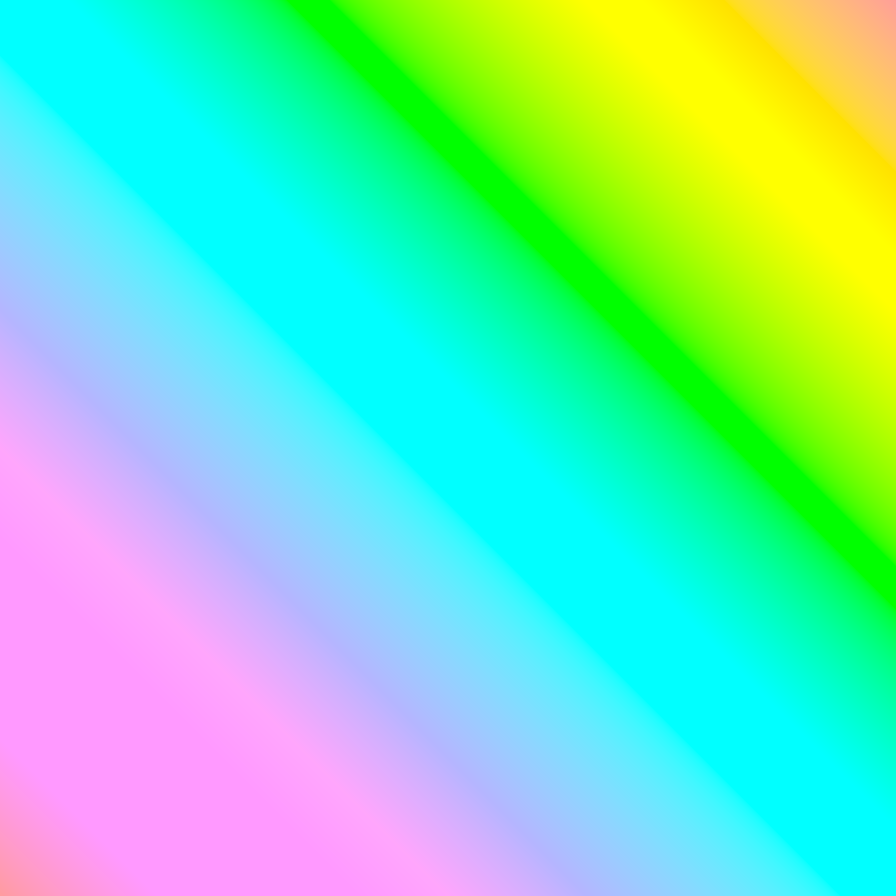
This background is drawn by a Shadertoy shader. Its source:

```glsl
// A diagonal rainbow sweep, from salmon and pink at the lower left through
// lavender, cyan, green and yellow to peach at the upper right. Flat bands are
// joined by ramps blended in linear light, which keeps the transitions bright.

// Values to tune: display gamma, and the flat bands (start, end) on the diagonal
#define GAMMA 2.0
#define PINK_BAND vec2(0.088, 0.200)
#define ROSE_LINE 0.250
#define LAVENDER_LINE 0.327
#define CYAN_BAND vec2(0.469, 0.538)
#define GREEN_BAND vec2(0.660, 0.684)
#define YELLOW_BAND vec2(0.826, 0.858)
#define GOLD_LINE 0.904

const vec3 SALMON   = vec3(1.00, 0.61, 0.62);
const vec3 PINK     = vec3(1.00, 0.60, 1.00);
const vec3 ROSE     = vec3(1.00, 0.65, 0.99);
const vec3 LAVENDER = vec3(0.71, 0.71, 1.00);
const vec3 CYAN     = vec3(0.00, 1.00, 1.00);
const vec3 GREEN    = vec3(0.00, 1.00, 0.00);
const vec3 YELLOW   = vec3(1.00, 1.00, 0.00);
const vec3 GOLD     = vec3(1.00, 0.88, 0.00);
const vec3 PEACH    = vec3(1.00, 0.62, 0.60);

vec3 toLinear(vec3 colour) { return pow(colour, vec3(GAMMA)); }
vec3 toDisplay(vec3 light) { return pow(light, vec3(1.0 / GAMMA)); }

// Fades the light towards a colour while t runs from start to end
void rampTo(inout vec3 light, vec3 colour, float start, float end, float t) {
    light = mix(light, toLinear(colour), clamp((t - start) / (end - start), 0.0, 1.0));
}

vec3 rainbow(float t) {
    vec3 light = toLinear(SALMON);
    // Soft pastel side
    rampTo(light, PINK, 0.0, PINK_BAND.x, t);
    rampTo(light, ROSE, PINK_BAND.y, ROSE_LINE, t);
    rampTo(light, LAVENDER, ROSE_LINE, LAVENDER_LINE, t);
    // Saturated side
    rampTo(light, CYAN, LAVENDER_LINE, CYAN_BAND.x, t);
    rampTo(light, GREEN, CYAN_BAND.y, GREEN_BAND.x, t);
    rampTo(light, YELLOW, GREEN_BAND.y, YELLOW_BAND.x, t);
    // Warm corner
    rampTo(light, GOLD, YELLOW_BAND.y, GOLD_LINE, t);
    rampTo(light, PEACH, GOLD_LINE, 1.0, t);
    return toDisplay(light);
}

void mainImage(out vec4 fragColor, in vec2 fragCoord) {
    vec2 uv = fragCoord / iResolution.xy;
    float diagonal = 0.5 * (uv.x + uv.y); // 0 at lower left, 1 at upper right
    fragColor = vec4(rainbow(diagonal), 1.0);
}
```
